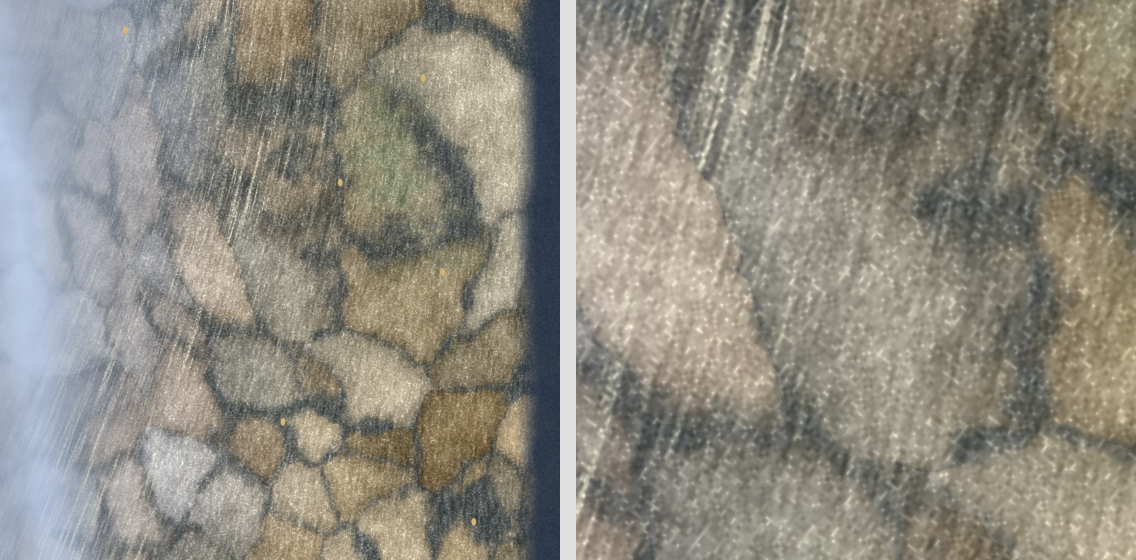
Left, the full canvas; right, a detail of the centre.
Reproduce this texture procedurally as a WebGL 2 fragment shader.

```glsl
#version 300 es
precision highp float;
// Submerged cobbles under rippled water, with slanted light streaks, blue haze and a dark bank.

uniform vec2 u_resolution;
out vec4 fragColor;

vec2 hash2(vec2 p) {
  vec3 h = fract(p.xyx * vec3(0.1031, 0.103, 0.0973));
  h += dot(h, h.yzx + 33.33);
  return fract((h.xx + h.yz) * h.zy);
}

// Smoothly interpolated grain
float grain(vec2 p) {
  vec2 i = floor(p), f = fract(p);
  f = f * f * (3.0 - 2.0 * f);
  return mix(mix(hash2(i).x, hash2(i + vec2(1, 0)).x, f.x),
             mix(hash2(i + vec2(0, 1)).x, hash2(i + vec2(1, 1)).x, f.x), f.y);
}

// Layered sines, each octave turned and bent by the one before
float mottle(vec2 p) {
  float sum = 0.0, amp = 0.5;
  for (int i = 0; i < 5; i++) {
    sum += amp * sin(p.x + 1.3 * sin(p.y)) * cos(p.y + 0.7 * sin(p.x));
    p = mat2(1.5, 1.1, -1.1, 1.5) * p + 2.7;
    amp *= 0.6;
  }
  return sum;
}

// Cellular stones: x = separation from the neighbour, yz = random values of the stone
vec3 stones(vec2 p) {
  vec2 cell = floor(p), id = vec2(0);
  float nearest = 9.0, second = 9.0;
  for (int y = -2; y <= 2; y++)
    for (int x = -2; x <= 2; x++) {
      vec2 c = cell + vec2(x, y);
      float d = length(c + 0.05 + 0.9 * hash2(c) - p) - 0.3 * hash2(c + 41.0).x;
      if (d < nearest) { second = nearest; nearest = d; id = c; }
      else second = min(second, d);
    }
  return vec3(second - nearest, hash2(id + 17.0));
}

// Tapered light strokes, one per long cell in each layer
float streaks(vec2 p) {
  float sum = 0.0;
  for (int i = 0; i < 8; i++) {
    float k = float(i);
    vec2 q = p * vec2(26.0 + 7.0 * k, 3.2 + 0.9 * k) + vec2(k * 7.3, k * 3.7);
    q.y += 5.0 * hash2(vec2(floor(q.x), k)).x;
    vec2 rnd = hash2(floor(q) + k * 23.0), f = fract(q);
    float taper = smoothstep(0.0, 0.4, f.y) * smoothstep(1.0, 0.5, f.y);
    float off = abs(f.x - 0.25 - 0.5 * rnd.x - 0.1 * sin(f.y * 5.0 + k));
    sum += smoothstep(0.22, 0.0, off) * taper * smoothstep(0.3, 1.0, rnd.y);
  }
  return sum;
}

void main() {
  vec2 uv = gl_FragCoord.xy / u_resolution;
  // Flow leans more on the left and runs nearly upright on the right
  vec2 flow = vec2(uv.x - uv.y * mix(0.5, 0.03, uv.x) + 0.01 * sin(uv.y * 6.0), uv.y);
  float fine = grain(mat2(0.8, 0.6, -0.6, 0.8) * uv * 400.0) - 0.5;
  float fibre = grain(flow * vec2(230.0, 70.0)) - 0.5;
  float cloud = mottle(uv * 8.0 + 1.0);
  float detail = mottle(uv * 34.0);

  // Stones swell towards the upper right
  vec2 bend = 0.022 * vec2(mottle(uv * 16.0 + 4.0), mottle(uv * 16.0 + 9.0));
  vec2 rel = uv + bend - vec2(0.69, 0.74);
  float scale = 3.0 + 4.6 * smoothstep(0.1, 0.65, length(rel));
  vec3 stone = stones(rel * scale * vec2(1.15, 0.85) + vec2(20.5, 30.5));

  float clarity = smoothstep(0.0, 0.7, uv.x);
  vec3 col = mix(vec3(0.62, 0.6, 0.595), vec3(0.665, 0.605, 0.49), smoothstep(0.2, 0.65, uv.x));
  col += (stone.y - 0.5) * mix(0.12, 0.22, clarity);
  col += (stone.z - 0.5) * vec3(0.06, 0.0, -0.06);
  col += 0.14 * cloud + 0.07 * detail;

  // Algae on the large stones
  float algae = smoothstep(0.17, 0.0, length((uv - vec2(0.69, 0.74)) * vec2(1.3, 0.8)));
  algae += 0.35 * smoothstep(0.15, 0.6, mottle(uv * 7.0 + 6.0)) * clarity;
  col = mix(col, vec3(0.42, 0.48, 0.37), clamp(algae * (0.7 + 0.5 * detail), 0.0, 0.8));

  // Shaded rims and broken gaps, from faint seams to deep pools
  float depth = smoothstep(-0.3, 0.45, mottle(uv * 11.0 + 3.0));
  float width = 0.09 + 0.28 * depth * depth;
  float gap = 1.0 - smoothstep(0.0, width, stone.x + 0.1 * detail - 0.05 * depth);
  float rim = 1.0 - smoothstep(0.0, width + 0.35, stone.x);
  col *= 1.0 - 0.2 * rim * mix(0.5, 1.0, clarity);
  col = mix(col, vec3(0.27, 0.3, 0.31), gap * mix(0.4, 0.95, depth) * mix(0.5, 0.95, clarity));

  // Light streaks, dense in a slanted band and sparse beyond it
  float band = exp(-pow((flow.x - 0.13) / 0.17, 2.0)) + 0.33 * smoothstep(0.95, 0.6, uv.x);
  band *= 0.75 + 0.8 * mottle(flow * vec2(13.0, 4.0));
  float light = streaks(flow) * clamp(band, 0.1, 1.1) * (0.85 + 0.7 * fine);
  col = mix(col, vec3(0.83, 0.81, 0.72), clamp(light * 0.58, 0.0, 0.8));

  // Directional grain and sparkle on the surface
  float surface = smoothstep(0.02, 0.4, uv.x);
  col += (0.15 * fine + 0.13 * fibre) * mix(0.35, 1.0, surface);
  col += 0.13 * smoothstep(0.2, 0.46, fine) * (0.5 + fibre) * surface * vec3(1.0, 0.98, 0.85);

  // Blue haze and a bright slanted reflection
  float haze = 1.0 - smoothstep(-0.04, 0.3, uv.x - 0.14 * uv.y + 0.06 * cloud);
  col = mix(col, vec3(0.64, 0.71, 0.82), 0.62 * haze);
  float axis = uv.x - 0.1 + 0.12 * uv.y + 0.012 * sin(uv.y * 9.0);
  float glare = exp(-pow(axis / 0.055, 2.0)) * (0.85 + 0.5 * cloud);
  col = mix(col, vec3(0.77, 0.85, 0.97), 0.75 * clamp(glare, 0.0, 1.0));

  // Scattered ochre flecks
  vec2 spot = uv * 11.0, rnd = hash2(floor(spot) + 5.0);
  float fleck = length((fract(spot) - 0.25 - 0.5 * rnd) * vec2(1.3, 0.8));
  col = mix(col, vec3(0.84, 0.71, 0.46), smoothstep(0.08, 0.04, fleck) * step(0.96, hash2(floor(spot)).y));

  // Dark bank along the right edge
  float bank = smoothstep(0.915, 0.965, uv.x + 0.012 * cloud);
  col = mix(col, vec3(0.17, 0.22, 0.29) + 0.05 * fine, 0.97 * bank);
  fragColor = vec4(clamp(col, 0.0, 1.0), 1.0);
}
```
